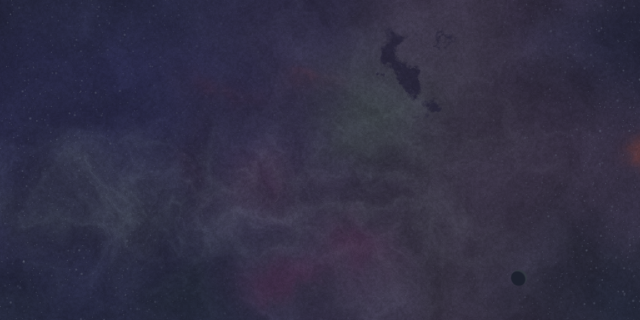
Give the GLSL for this background, as a Shadertoy shader.

```glsl
// Dim, dusty nebula in indigo, mauve and teal with faint stars and a small dark planet.

const vec3 NAVY    = vec3(0.135, 0.143, 0.225);
const vec3 INDIGO  = vec3(0.156, 0.158, 0.280);
const vec3 VIOLET  = vec3(0.202, 0.186, 0.292);
const vec3 MAUVE   = vec3(0.222, 0.190, 0.266);
const vec3 SLATE   = vec3(0.218, 0.230, 0.298);
const vec3 HAZE    = vec3(0.240, 0.230, 0.292);
const vec3 TEAL    = vec3(0.260, 0.290, 0.315);
const vec3 SHADOW  = vec3(0.132, 0.150, 0.215);
const vec3 RED     = vec3(0.275, 0.165, 0.235);
const vec3 MAGENTA = vec3(0.255, 0.160, 0.265);
const vec3 EMBER   = vec3(0.420, 0.230, 0.220);
const vec3 INK     = vec3(0.140, 0.130, 0.215);
const vec3 STAR    = vec3(0.340, 0.360, 0.430);

const float WARP = 0.26;            // bending of the large clouds
const float CLOUD_CONTRAST = 0.42;  // soft light and dark patches
const float GRAIN_CONTRAST = 0.10;  // fine mottling
const float FILAMENT_GAIN = 0.085;
const float STAR_GAIN = 0.65;
const vec2 PLANET_POS = vec2(1.622, 0.132);
const float PLANET_RADIUS = 0.025;

float hash(vec2 p) {
    vec3 h = fract(vec3(p.xyx) * 0.1031);
    h += dot(h, h.yzx + 33.33);
    return fract((h.x + h.y) * h.z);
}

float noise(vec2 p) {
    vec2 i = floor(p), f = fract(p);
    f = f * f * (3.0 - 2.0 * f);
    return mix(mix(hash(i), hash(i + vec2(1, 0)), f.x),
               mix(hash(i + vec2(0, 1)), hash(i + vec2(1, 1)), f.x), f.y);
}

float fbm(vec2 p) {
    float sum = 0.0, amp = 0.46;
    for (int i = 0; i < 6; i++) {
        sum += amp * noise(p);
        p = mat2(1.6, 1.2, -1.2, 1.6) * p + 7.3;
        amp *= 0.55;
    }
    return sum;
}

// Thin bright creases where the noise crosses its middle value
float filaments(vec2 p) {
    float sum = 0.0, amp = 0.45;
    for (int i = 0; i < 5; i++) {
        float ridge = 1.0 - abs(2.0 * noise(p) - 1.0);
        sum += amp * ridge * ridge * ridge;
        p = mat2(1.6, 1.2, -1.2, 1.6) * p + 3.1;
        amp *= 0.65;
    }
    return sum;
}

// Soft elliptical patch
float glow(vec2 p, vec2 centre, vec2 radii) {
    vec2 d = (p - centre) / radii;
    return exp(-dot(d, d));
}

float starLayer(vec2 p, float cells, float share, float pixel) {
    vec2 id = floor(p * cells);
    vec2 offset = 0.2 + 0.6 * vec2(hash(id + 11.0), hash(id + 47.0));
    float radius = mix(0.001, 0.0034, pow(hash(id + 83.0), 6.0));
    float disc = 1.0 - smoothstep(radius - pixel, radius + pixel, length(p - (id + offset) / cells));
    return disc * step(1.0 - share, hash(id)) * mix(0.3, 1.0, hash(id + 5.0));
}

void mainImage(out vec4 fragColor, in vec2 fragCoord) {
    vec2 p = fragCoord / iResolution.y;
    float pixel = 1.0 / iResolution.y;
    vec2 bend = vec2(fbm(p * 4.0), fbm(p * 4.0 + 19.0)) - 0.5;
    vec2 q = p + WARP * bend;
    float cloud = fbm(p * 6.0 + 2.0 * bend + 31.0);
    float patchy = smoothstep(0.3, 0.65, cloud);

    // Broad colour fields
    vec3 col = mix(INDIGO, VIOLET, smoothstep(0.35, 1.0, q.x));
    col = mix(col, MAUVE, smoothstep(1.0, 1.45, q.x));
    col = mix(col, NAVY, 0.85 * glow(q, vec2(0.1, 1.05), vec2(0.8, 0.22)));
    col = mix(col, NAVY, 0.9 * glow(q, vec2(2.05, 0.88), vec2(0.4, 0.32)));
    col = mix(col, SHADOW, 0.95 * glow(q, vec2(2.0, 0.05), vec2(0.4, 0.28)));
    col = mix(col, SLATE, 0.9 * glow(q, vec2(0.4, 0.36), vec2(0.42, 0.2)));
    col = mix(col, HAZE, 0.8 * glow(q, vec2(1.2, 0.2), vec2(0.42, 0.25)));
    col = mix(col, HAZE, 0.6 * glow(q, vec2(1.35, 0.62), vec2(0.25, 0.35)));
    col = mix(col, SHADOW, glow(q, vec2(0.62, 0.07), vec2(0.21, 0.16)));
    col = mix(col, SHADOW, 0.8 * glow(q, vec2(0.0, 0.0), vec2(0.4, 0.2)));

    // Warm clouds and the pale core
    float redMask = glow(q, vec2(0.70, 0.71), vec2(0.12, 0.035))
                  + 0.6 * glow(q, vec2(0.65, 0.52), vec2(0.05, 0.12))
                  + glow(q, vec2(0.99, 0.77), vec2(0.11, 0.035))
                  + 0.5 * glow(q, vec2(0.87, 0.42), vec2(0.16, 0.1));
    float pinkMask = glow(q, vec2(1.12, 0.20), vec2(0.1, 0.08)) + glow(q, vec2(0.91, 0.10), vec2(0.13, 0.06));
    col = mix(col, RED, min(0.6 * redMask * (0.2 + 0.8 * patchy), 0.7));
    col = mix(col, MAGENTA, 0.65 * pinkMask * (0.3 + 0.7 * patchy));
    col = mix(col, TEAL, 0.85 * glow(q, vec2(1.18, 0.68), vec2(0.15, 0.17)));
    col = mix(col, EMBER, 0.65 * glow(q, vec2(2.01, 0.49), vec2(0.045, 0.04)));

    // Light, dust creases and grain
    col *= 1.0 + CLOUD_CONTRAST * (cloud - 0.49);
    float wispMask = 0.2 + glow(q, vec2(0.5, 0.36), vec2(0.55, 0.2)) + 0.5 * glow(q, vec2(1.25, 0.45), vec2(0.4, 0.5));
    col += FILAMENT_GAIN * wispMask * (filaments(q * 8.0) - 0.45) * vec3(0.85, 1.05, 0.9);
    float rift = glow(p + 0.45 * bend, vec2(1.32, 0.80), vec2(0.05, 0.13));
    col = mix(col, INK, 0.8 * smoothstep(0.3, 0.6, rift * (2.2 * fbm(p * 24.0) - 0.2)));
    col *= 1.0 + GRAIN_CONTRAST * (noise(p * 120.0) + noise(p * 256.0) - 1.0);

    // Stars, thinner over the bright middle
    float stars = 0.0;
    for (float layer = 0.0; layer < 3.0; layer++)
        stars += starLayer(p + layer * 3.7, 22.0 + 17.0 * layer, 0.22, pixel);
    float starMask = mix(0.35, 1.0, smoothstep(0.3, 0.9, abs(p.x - 1.05)));
    col = mix(col, STAR, min(STAR_GAIN * stars * starMask, 1.0));

    // Planet with a thin lit edge
    vec2 d = (p - PLANET_POS) / PLANET_RADIUS;
    float edge = pixel / PLANET_RADIUS;
    float disc = 1.0 - smoothstep(1.0 - edge, 1.0 + edge, length(d));
    float lit = smoothstep(0.85, 1.15, length(d + vec2(0.22, 0.2)));
    fragColor = vec4(mix(col, mix(SHADOW * 0.85, TEAL, 0.6 * lit), disc), 1.0);
}
```
